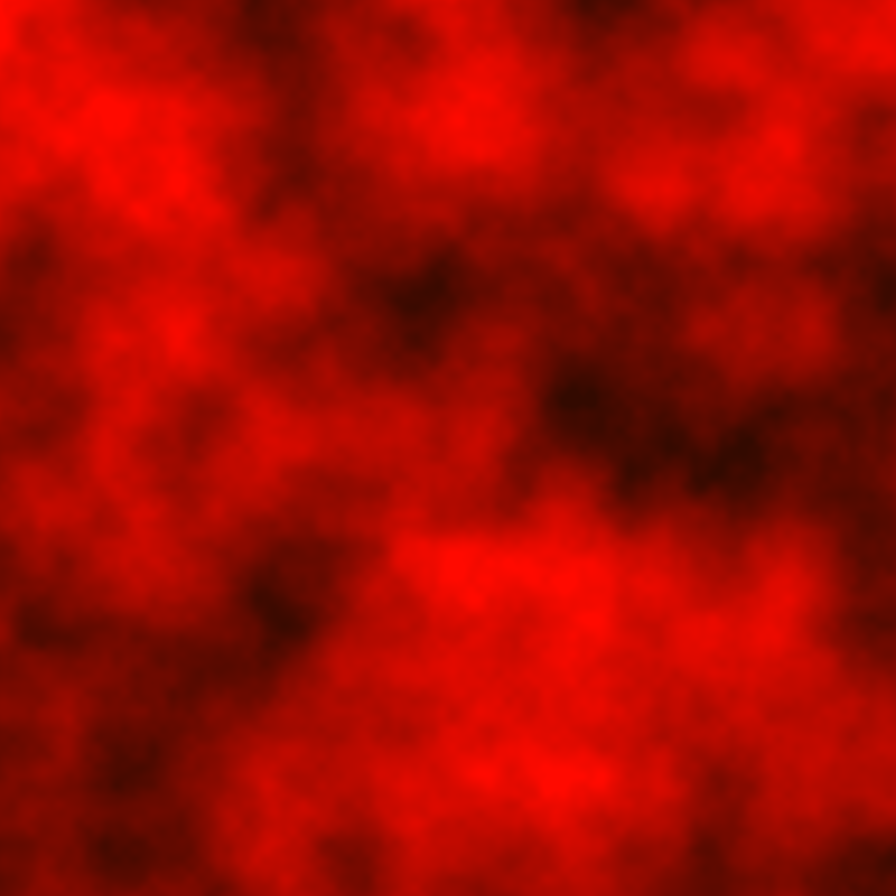
Give the GLSL for this texture, as a WebGL 2 fragment shader.

```glsl
#version 300 es
precision highp float;

uniform vec2 u_resolution;
out vec4 fragColor;

const float BASE_CELLS = 6.0;     // coarsest noise cells across the canvas
const int OCTAVES = 5;
const float GAIN = 0.5;           // amplitude ratio between octaves
const float LACUNARITY = 2.0;     // frequency ratio between octaves
const vec2 OCTAVE_SHIFT = vec2(17.37, 9.61);
const float MEAN_RED = 0.605;
const float CONTRAST = 1.27;
const float MIN_RED = 0.2;
const vec2 GREEN_BLUE = vec2(0.04, 0.0);

// Integer hash of a lattice point, giving a value from 0 to 1
float latticeHash(ivec2 cell, int seed) {
    uint h = uint(cell.x) * 1597u + uint(cell.y) * 51749u + uint(seed) * 7919u;
    h = h * 747796u + 28913u;
    h ^= h >> 15;
    h *= 739391u;
    h ^= h >> 13;
    h *= 912271u;
    h ^= h >> 16;
    return float(h & 0xffffu) / 65535.0;
}

// Smoothly interpolated lattice values
float valueNoise(vec2 p, int seed) {
    ivec2 cell = ivec2(floor(p));
    vec2 f = fract(p);
    vec2 blend = f * f * (3.0 - 2.0 * f);
    float bottom = mix(latticeHash(cell, seed),
                       latticeHash(cell + ivec2(1, 0), seed), blend.x);
    float top = mix(latticeHash(cell + ivec2(0, 1), seed),
                    latticeHash(cell + ivec2(1, 1), seed), blend.x);
    return mix(bottom, top, blend.y);
}

// Sum of octaves, centred on zero
float cloudNoise(vec2 p) {
    float sum = 0.0;
    float amplitude = 0.5;
    for (int octave = 0; octave < OCTAVES; octave++) {
        sum += amplitude * (valueNoise(p, octave + 1) - 0.5);
        p = p * LACUNARITY + OCTAVE_SHIFT;
        amplitude *= GAIN;
    }
    return sum;
}

void main() {
    vec2 uv = gl_FragCoord.xy / u_resolution.y;
    float red = MEAN_RED + CONTRAST * cloudNoise(uv * BASE_CELLS);
    fragColor = vec4(clamp(red, MIN_RED, 1.0), GREEN_BLUE, 1.0);
}
```
